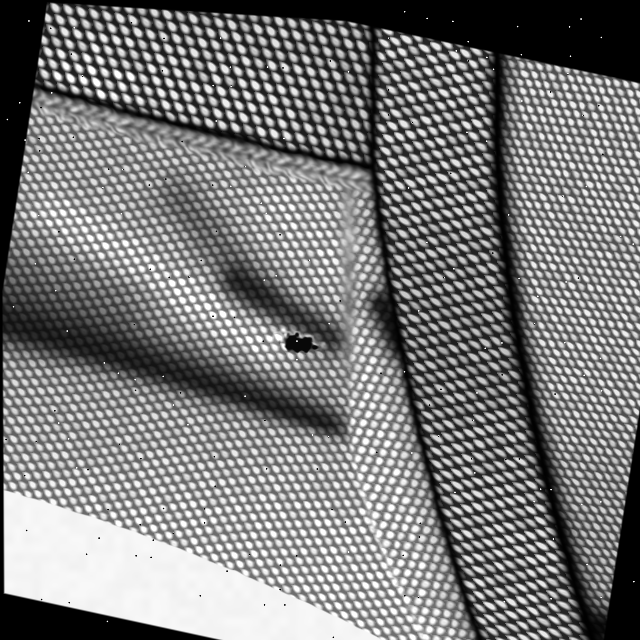
This texture is drawn by a Shadertoy shader. Its source:

```glsl
// Monochrome knitted garment panels with seams, folds and a small torn hole.
// Each panel is a staggered stitch grid multiplied by a shading tone; curved
// seams split the panels and half-planes cut the tilted sheet from black.

float hash(vec2 p) { return fract(sin(dot(p, vec2(127.1, 311.7))) * 43758.5453); }

float noise(vec2 p) {
    vec2 i = floor(p), f = fract(p);
    f = f * f * (3.0 - 2.0 * f);
    return mix(mix(hash(i), hash(i + vec2(1, 0)), f.x),
               mix(hash(i + vec2(0, 1)), hash(i + vec2(1, 1)), f.x), f.y);
}

float glow(float d, float width) { return exp(-d * d / (width * width)); }

float crease(vec2 p, vec2 a, vec2 b, float width) {
    vec2 ab = b - a;
    return glow(length(p - a - ab * clamp(dot(p - a, ab) / dot(ab, ab), 0.0, 1.0)), width);
}

// Signed distance to the line a-b, positive on its right-hand side
float side(vec2 p, vec2 a, vec2 b) {
    vec2 d = normalize(b - a);
    return dot(p - a, vec2(d.y, -d.x));
}

// Vertical seam that bends to the right below the yoke
float seamX(float y, float top, float slope, float bend) {
    float t = max(0.0, 0.74 - y);
    return top + slope * t + bend * t * t;
}

// Staggered slanted loops: 0 in the gaps, 1 on the yarn
float knit(vec2 p, float angle, vec2 cell, float slant) {
    float c = cos(angle), s = sin(angle);
    vec2 g = vec2(c * p.x + s * p.y, c * p.y - s * p.x) / cell;
    float row = floor(g.y);
    g.x += 0.5 * mod(row, 2.0);
    vec2 f = fract(g) - 0.5;
    float tint = 0.8 + 0.35 * hash(vec2(floor(g.x), row));
    f.x += slant * f.y;
    float loop = 1.0 - smoothstep(0.12, 0.52, length(f * vec2(1.05, 0.85 + 0.35 * f.x)));
    float strand = 0.18 * smoothstep(0.3, 0.0, abs(f.y + 0.5 * f.x - 0.3));
    return clamp(loop * tint + strand, 0.0, 1.0);
}

// Shading of the large left panel with its diagonal folds
float foldTone(vec2 p) {
    float tone = 0.70 + 0.13 * smoothstep(0.4, 0.1, p.y);
    tone += 0.10 * crease(p, vec2(0.45, 0.66), vec2(0.52, 0.60), 0.07);
    tone += 0.20 * crease(p, vec2(0.08, 0.67), vec2(0.42, 0.46), 0.032);
    tone *= 1.0 - 0.30 * crease(p, vec2(0.0, 0.58), vec2(0.18, 0.52), 0.06);
    tone *= 1.0 - 0.35 * crease(p, vec2(0.28, 0.69), vec2(0.40, 0.55), 0.035);
    tone *= 1.0 - 0.68 * crease(p, vec2(0.37, 0.56), vec2(0.52, 0.47), 0.026);
    float d = p.y - (0.495 - 0.28 * p.x - 0.06 * p.x * p.x);
    float width = mix(0.05, 0.022, p.x / 0.54) * (d < 0.0 ? 0.75 : 1.4);
    return tone * (1.0 - 0.80 * glow(d, width) * smoothstep(0.57, 0.51, p.x));
}

void mainImage(out vec4 fragColor, in vec2 fragCoord) {
    vec2 p = fragCoord / iResolution.xy;
    float aa = 1.2 / iResolution.y;
    float wobble = noise(p * 70.0) - 0.5;
    float innerD = p.x - seamX(p.y, 0.583, 0.11, 0.155) + 0.003 * wobble;
    float outerD = p.x - seamX(p.y, 0.775, 0.072, 0.175) + 0.003 * wobble;
    float yokeD = p.y - (0.88 - 0.30 * p.x + 0.09 * p.x * p.x) + 0.006 * wobble;

    // Left panel
    vec2 warped = p + 0.004 * vec2(sin(p.y * 17.0), sin(p.x * 13.0));
    float stitch = knit(warped, 0.09, vec2(0.0155, 0.0145), 0.35);
    float shade = foldTone(p) * mix(0.52, 1.25, stitch);

    // Hem flap beside the inner seam
    float drop = max(0.0, 0.31 - p.y);
    float flapD = p.x - (0.545 + 0.2 * drop + 0.6 * drop * drop);
    float flapStitch = knit(vec2(innerD, p.y), -0.12, vec2(0.0165, 0.0145), -0.25);
    float flapTone = mix(0.88, 0.68, smoothstep(-0.06, 0.0, innerD));
    shade = mix(shade, flapTone * mix(0.5, 1.15, flapStitch), smoothstep(-0.006, 0.008, flapD));
    float pucker = glow(flapD, 0.013) * smoothstep(0.36, 0.5, p.y);
    shade = mix(shade, 0.35 + 0.5 * noise(p * vec2(90.0, 60.0)), 0.75 * pucker);
    shade += 0.14 * glow(flapD - 0.004, 0.005) * smoothstep(0.35, 0.2, p.y);
    shade *= 1.0 - 0.85 * crease(p, vec2(0.595, 0.525), vec2(0.625, 0.46), 0.022);

    // Torn hole with a frayed pale rim
    vec2 h = (p - vec2(0.467, 0.463)) * vec2(1.0, 1.9) + vec2(0.0, 0.35 * (p.x - 0.467));
    float tear = length(h) - 0.025 - 0.016 * (noise(p * 140.0) - 0.5);
    shade += 0.33 * glow(tear - 0.008, 0.007) * smoothstep(-0.02, 0.02, h.y);
    shade = mix(shade, 0.03, smoothstep(0.004, -0.004, tear));

    // Pale stitched hem and the darker yoke above it
    float band = smoothstep(-0.043, -0.034, yokeD);
    float rope = 0.5 + 0.5 * sin(p.x * 330.0 + 2.5 * sin(yokeD * 190.0) + 3.0 * wobble);
    shade = mix(shade, 0.46 + 0.32 * rope + 0.3 * wobble, 0.75 * band);
    shade *= 1.0 - 0.3 * glow(yokeD + 0.022, 0.004);
    float yoke = knit(p, -0.16, vec2(0.0205, 0.0175), 0.45);
    float yokeTone = 0.82 + 0.25 * (noise(p * 7.0) - 0.5);
    shade = mix(shade, yokeTone * mix(0.14, 1.12, yoke), smoothstep(-aa, aa, yokeD));
    shade *= 1.0 - 0.93 * glow(yokeD - 0.002, 0.008);

    // White backing below the fabric edge
    float hemY = 0.236 - 0.28 * p.x - 0.19 * p.x * p.x + 0.002 * wobble;
    float paper = 0.96 + 0.03 * wobble;
    shade = mix(shade, paper, smoothstep(aa, -aa, p.y - hemY));

    // Curved centre strip, then the finer right panel
    float ribs = knit(vec2(innerD, p.y), 0.17, vec2(0.0175, 0.0185), 0.65);
    float ribTone = 0.80 - 0.13 * glow(p.y - 0.48, 0.2);
    shade = mix(shade, ribTone * mix(0.18, 1.15, ribs), smoothstep(-aa, aa, innerD));
    float fine = knit(vec2(outerD, p.y), -0.1, vec2(0.0145, 0.0135), 0.4);
    float fineTone = (0.78 - 0.12 * smoothstep(0.45, 0.1, p.y)) * smoothstep(-0.025, 0.045, outerD);
    shade = mix(shade, fineTone * mix(0.4, 1.2, fine), smoothstep(-aa, aa, outerD));
    shade *= 1.0 - 0.94 * glow(innerD, 0.0075);
    shade *= 1.0 - 0.97 * glow(outerD - 0.002, 0.011);
    shade *= 1.0 - 0.9 * glow(length(p - vec2(0.94, 0.02)), 0.032);

    // Tilted sheet outline
    float sheet = min(side(p, vec2(0.004, 0.544), vec2(0.074, 0.996)),
                      side(p, vec2(0.0065, 0.073), vec2(0.004, 0.544)));
    sheet = min(sheet, side(p, vec2(0.074, 0.996), vec2(0.54, 0.967)));
    sheet = min(sheet, side(p, vec2(0.54, 0.967), vec2(1.0, 0.87)));
    sheet = min(sheet, side(p, vec2(1.0, 0.362), vec2(0.943, 0.0)));
    sheet = min(sheet, side(p, vec2(0.345, 0.0), vec2(0.0065, 0.073)));
    shade = clamp(shade, 0.0, 1.0) * smoothstep(-aa, aa, sheet);

    // Sparse specks, inverted against their surroundings
    vec2 cell = floor(p * 40.0);
    vec2 spot = 0.15 + 0.7 * vec2(hash(cell + 3.1), hash(cell + 8.7));
    float speck = step(0.88, hash(cell)) * smoothstep(0.075, 0.025, length(fract(p * 40.0) - spot));
    shade = mix(shade, 1.0 - step(0.5, shade), speck);
    fragColor = vec4(vec3(shade), 1.0);
}
```
